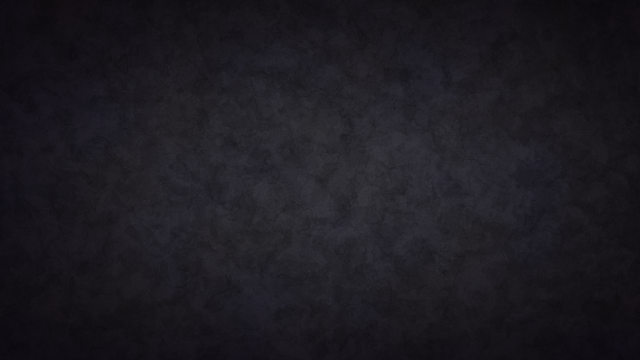
This texture is drawn by a WebGL 1 fragment shader. Its source:

```glsl
precision highp float;

uniform vec2 u_resolution;

float hash(vec2 cell) {
    vec3 q = fract(vec3(cell.xyx) * 0.1031);
    q += dot(q, q.yzx + 33.33);
    return fract((q.x + q.y) * q.z);
}

float valueNoise(vec2 p) {
    vec2 cell = floor(p);
    vec2 f = fract(p);
    f = f * f * (3.0 - 2.0 * f);
    float bottom = mix(hash(cell), hash(cell + vec2(1.0, 0.0)), f.x);
    float top = mix(hash(cell + vec2(0.0, 1.0)), hash(cell + vec2(1.0)), f.x);
    return mix(bottom, top, f.y);
}

float fbm(vec2 p) {
    float sum = 0.0;
    float weight = 0.5;
    for (int i = 0; i < 4; i++) {
        sum += weight * valueNoise(p);
        p = mat2(1.6, 1.2, -1.2, 1.6) * p + 17.3;
        weight *= 0.5;
    }
    return sum / 0.9375;
}

vec2 warp(vec2 p, float frequency, float amount) {
    vec2 offset = vec2(fbm(p * frequency), fbm(p * frequency + 41.7));
    return p + amount * (offset - 0.5);
}

// Flat overlapping patches with crisp borders, centred on zero
float flakes(vec2 p, float frequency, float softness) {
    float sum = 0.0;
    for (int i = 0; i < 3; i++) {
        float layer = float(i);
        float layerFrequency = frequency * (1.0 + 0.45 * layer);
        vec2 q = warp(p + layer * 7.31, layerFrequency * 0.7, 2.8 / layerFrequency);
        float n = valueNoise(q * layerFrequency);
        sum += smoothstep(0.5 - softness, 0.5 + softness, n) - 0.5;
    }
    return sum / 1.5;
}

// Thin dark creases along the middle contour of a warped field
float creases(vec2 p, float frequency, float width) {
    float n = fbm(warp(p, frequency * 0.6, 1.6 / frequency) * frequency);
    return 1.0 - smoothstep(0.0, width, abs(n - 0.5));
}

vec3 vignette(vec2 uv, vec2 center, vec3 inner, vec3 outer) {
    float radius = length((uv - center) * 2.0);
    return mix(inner, outer, smoothstep(0.1, 1.4, radius));
}

void main() {
    vec2 uv = gl_FragCoord.xy / u_resolution;
    vec2 p = gl_FragCoord.xy / u_resolution.y;

    vec3 color = vignette(uv, vec2(0.52, 0.5),
                          vec3(0.175, 0.171, 0.196), vec3(0.058, 0.046, 0.070));

    // Broad stains, patchy flakes, creases and fine grain
    float stain = fbm(p * 5.0 + 3.0) - 0.5;
    float patches = flakes(p, 22.0, 0.04);
    float crease = creases(p + 11.0, 15.0, 0.03);
    float grain = valueNoise(p * 260.0) - 0.5;
    float shade = 1.0 + 0.16 * stain + 0.13 * patches - 0.13 * crease + 0.15 * grain;
    color *= shade;

    // Faint drift between violet and neutral grey
    float tint = fbm(p * 6.0 + 29.0) - 0.5;
    color += vec3(-0.006, -0.006, 0.026) * tint;

    gl_FragColor = vec4(clamp(color, 0.0, 1.0), 1.0);
}
```
